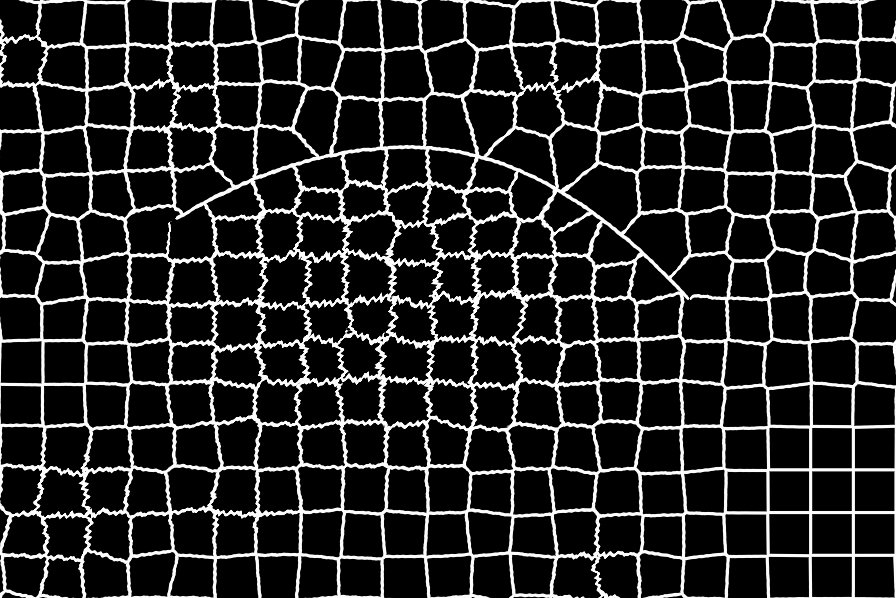
A Shadertoy shader for this pattern:

```glsl
// White outlines of a 21 x 14 mosaic of cells on black. A lightly jittered
// Voronoi grid gives the cells; calm zones relax to squares, rough zones get
// jagged borders from layered sines, and a wide arch parts the cells.

const vec2  GRID = vec2(21.0, 14.0);        // cells across and down
const float HALF_WIDTH = 0.037;             // half line width, in cells
const float JITTER = 0.17;                  // largest seed offset
const float ROUGHNESS = 0.095;              // largest border wobble
const vec2  ARCH_TOP = vec2(9.6, 3.45);
const vec2  ARCH_BEND = vec2(0.056, 0.083); // left and right curvature
const vec2  ARCH_SPAN = vec2(3.9, 16.3);
const float ARCH_PENALTY = 1.6;             // keeps cells on their own side
const float ARCH_CLEARANCE = 0.42;          // least seed distance to the arch
const vec3  GROUND = vec3(0.0);
const vec3  LINE = vec3(0.99);

vec2 hash2(vec2 cell) {
    vec2 h = vec2(dot(cell, vec2(127.1, 311.7)), dot(cell, vec2(269.5, 183.3)));
    return fract(sin(h) * 43758.5);
}

// Soft elliptical spot, 1 at its centre
float spot(vec2 p, vec2 centre, vec2 radius) {
    vec2 d = (p - centre) / radius;
    return exp(-dot(d, d));
}

// How far cells may stray from plain squares
float disorder(vec2 p) {
    float calm = 1.4 * spot(p, vec2(19.8, 11.8), vec2(3.3, 3.0));
    calm += 1.2 * spot(p, vec2(1.2, 8.8), vec2(2.4, 1.6));
    calm += 0.7 * spot(p, vec2(9.5, 12.4), vec2(6.0, 2.0));
    calm += 0.7 * spot(p, vec2(3.5, 0.2), vec2(3.5, 0.9));
    return 1.0 - clamp(calm, 0.0, 1.0);
}

// How jagged the borders are
float roughness(vec2 p) {
    float r = 1.1 * spot(p, vec2(8.8, 7.2), vec2(4.2, 2.9));
    r += spot(p, vec2(1.6, 11.8), vec2(1.2, 1.3));
    r += 0.9 * spot(p, vec2(4.2, 2.3), vec2(0.9, 1.2));
    r += 0.9 * spot(p, vec2(0.5, 1.3), vec2(0.8, 0.7));
    r += 0.9 * spot(p, vec2(12.9, 1.9), vec2(1.2, 0.6));
    r += 0.8 * spot(p, vec2(14.0, 13.4), vec2(0.7, 1.0));
    r += 0.7 * spot(p, vec2(5.3, 12.0), vec2(1.4, 0.5));
    return min(0.2 * disorder(p) + r, 1.0);
}

// Layered sines that move a border sideways along its length
vec2 wobble(vec2 p) {
    vec2 t = p.yx;
    vec2 bend = 2.4 * sin(t * 5.3 + p * 2.7);
    return 0.5 * sin(t * 11.0 + bend + p * 3.0)
         + 0.4 * sin(t * 23.0 - 1.7 * bend + p * 4.0 + 1.3)
         + 0.2 * sin(t * 43.0 + 2.3 * bend);
}

float archSlope(float x) {
    float dx = x - ARCH_TOP.x;
    return 2.0 * dx * (dx < 0.0 ? ARCH_BEND.x : ARCH_BEND.y);
}

// Signed distance to the arch, positive below it
float arch(vec2 p) {
    float slope = archSlope(p.x);
    float height = ARCH_TOP.y + 0.5 * slope * (p.x - ARCH_TOP.x);
    return (p.y - height) / sqrt(1.0 + slope * slope);
}

float archStrength(float x) {
    return smoothstep(ARCH_SPAN.x, ARCH_SPAN.x + 0.7, x)
         * (1.0 - smoothstep(ARCH_SPAN.y - 0.5, ARCH_SPAN.y, x));
}

// Cell centre, bent round the arch, jittered and kept clear of the arch line
vec2 seedAt(vec2 cell) {
    vec2 seed = cell + 0.5;
    vec2 jitter = (hash2(cell) * 2.0 - 1.0) * JITTER * disorder(seed);
    vec2 shift = vec2(0.1 * spot(seed, vec2(8.5, 6.5), vec2(5.0, 3.0)),
                      0.4 * spot(seed, vec2(9.6, 3.3), vec2(2.6, 1.6))
                    - 0.15 * spot(seed, vec2(9.0, 9.8), vec2(4.0, 1.0)));
    seed += jitter + shift;
    float d = arch(seed);
    float target = d > -0.12 ? max(d, ARCH_CLEARANCE) : min(d, -ARCH_CLEARANCE);
    vec2 normal = normalize(vec2(-archSlope(seed.x), 1.0));
    return seed + normal * (target - d) * archStrength(seed.x);
}

// Squared distance to a seed, raised when the arch lies between
float cost(vec2 p, vec2 seed, float side, float strength) {
    vec2 d = seed - p;
    return dot(d, d) + (arch(seed) * side < 0.0 ? ARCH_PENALTY * strength : 0.0);
}

// Distance to the nearest border between cells
float cellEdge(vec2 p, float side, float strength) {
    vec2 base = floor(p), nearest = base;
    float best = 1e3, edge = 1e3;
    for (int k = 0; k < 25; k++) {
        vec2 seed = seedAt(base + vec2(k % 5 - 2, k / 5 - 2));
        float c = cost(p, seed, side, strength);
        if (c < best) { best = c; nearest = seed; }
    }
    for (int k = 0; k < 25; k++) {
        vec2 seed = seedAt(base + vec2(k % 5 - 2, k / 5 - 2));
        float gap = distance(seed, nearest);
        if (gap > 0.001)
            edge = min(edge, (cost(p, seed, side, strength) - best) / (2.0 * gap));
    }
    return edge;
}

void mainImage(out vec4 fragColor, in vec2 fragCoord) {
    vec2 p = vec2(fragCoord.x, iResolution.y - fragCoord.y) / iResolution.xy * GRID;
    float rough = roughness(p);
    vec2 warped = p + ROUGHNESS * rough * wobble(p);
    float archLine = arch(mix(p, warped, 0.4));
    float strength = archStrength(p.x);
    float edge = cellEdge(warped, archLine, strength);
    edge = min(edge, abs(archLine) + 0.2 * (1.0 - smoothstep(0.0, 0.3, strength)));
    float soft = 0.6 * GRID.y / iResolution.y;
    float width = HALF_WIDTH * (1.0 + 0.35 * rough);
    float ink = 1.0 - smoothstep(width - soft, width + soft, edge);
    fragColor = vec4(mix(GROUND, LINE, ink), 1.0);
}
```
